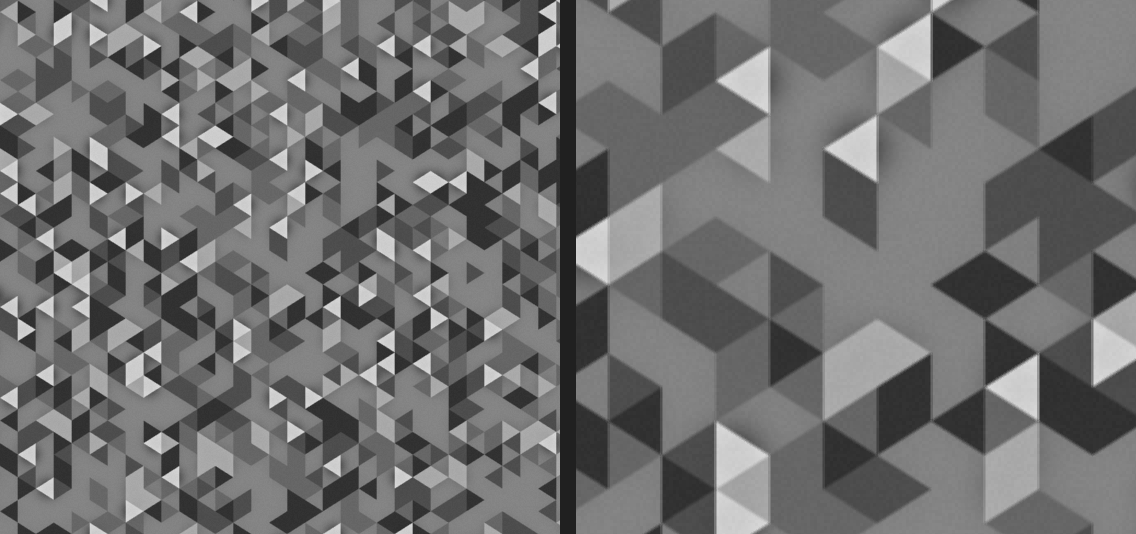
Left, the full canvas; right, a detail of the centre.
Give the GLSL for this pattern, as a WebGL 1 fragment shader.

```glsl
precision highp float;
// Mosaic of grey triangles on a vertical-edged lattice, pale ones casting soft shadows.
uniform vec2 u_resolution;

// Lattice, in units of the canvas height
const float EDGE = 0.0425;          // length of a vertical triangle edge
const float COLUMN = 0.0336;        // width of a triangle column
const float BLUR = 0.0009;          // edge softness

// Grey tones
const float BLACK = 0.195;
const float DARK = 0.305;
const float MID = 0.405;
const float BASE = 0.52;
const float PALE = 0.68;
const float LIGHT = 0.87;

// Cumulative shares of the tones, darkest first
const float BLACK_END = 0.14;
const float DARK_END = 0.27;
const float MID_END = 0.42;
const float BASE_END = 0.845;
const float PALE_END = 0.92;

const float MERGE_CHANCE = 0.5;     // triangles that join a neighbour
const float SHADOW_DEPTH = 0.52;
const float SHADOW_FALLOFF = 5.2;
const float GRAIN = 0.018;

float hash(vec3 p) {
  p = fract(p * vec3(0.1031, 0.1130, 0.0973));
  p += dot(p, p.yzx + 33.33);
  return fract((p.x + p.y) * p.z);
}

// Canvas to lattice: each unit cell holds two triangles
vec2 toLattice(vec2 p) {
  float column = p.x / COLUMN;
  return vec2(column, p.y / EDGE - 0.5 * column);
}

// Lattice to plane, measured in edge lengths
vec2 toPlane(vec2 q) {
  return vec2(q.x * COLUMN / EDGE, q.y + 0.5 * q.x);
}

// Rank of a triangle; side 0 points right, side 1 points left.
// Some right-pointing ones join a neighbour to form rhombi and larger shapes.
float tileRank(vec2 cell, float side) {
  cell += 57.0;
  float rank = hash(vec3(cell, side + 3.0));
  if (side < 0.5 && hash(vec3(cell, 11.0)) < MERGE_CHANCE) {
    float pick = 3.0 * hash(vec3(cell, 19.0));
    vec2 host = cell;
    if (pick < 1.0) host.x -= 1.0;
    else if (pick < 2.0) host.y -= 1.0;
    float shared = hash(vec3(host, 4.0));
    if (shared < PALE_END) rank = shared;
  }
  return rank;
}

float rankTone(float rank) {
  if (rank < BLACK_END) return BLACK;
  if (rank < DARK_END) return DARK;
  if (rank < MID_END) return MID;
  if (rank < BASE_END) return BASE;
  return rank < PALE_END ? PALE : LIGHT;
}

// How strongly a triangle shades its surroundings
float rankLift(float rank) {
  if (rank >= PALE_END) return 1.0;
  if (rank >= BASE_END) return 0.3;
  return rank < MID_END ? 0.1 : 0.0;
}

// Tone and the share of shadow it receives
vec2 surface(vec2 p) {
  vec2 q = toLattice(p);
  vec2 f = fract(q);
  float rank = tileRank(floor(q), step(1.0, f.x + f.y));
  bool ground = rank >= MID_END && rank < BASE_END;
  return vec2(rankTone(rank), ground ? 1.0 : 0.15);
}

// Soft shadow gathered from the centres of nearby raised triangles
float shadow(vec2 p) {
  vec2 q = toLattice(p);
  vec2 home = floor(q);
  float sum = 0.0;
  for (int i = -1; i <= 1; i++) {
    for (int j = -1; j <= 1; j++) {
      for (int s = 0; s < 2; s++) {
        vec2 cell = home + vec2(float(i), float(j));
        float side = float(s);
        vec2 away = toPlane(q - cell - (1.0 + side) / 3.0);
        sum += rankLift(tileRank(cell, side)) * exp(-SHADOW_FALLOFF * dot(away, away));
      }
    }
  }
  return min(sum, 1.0);
}

void main() {
  vec2 p = gl_FragCoord.xy / u_resolution.y;

  // Average nine taps for smooth edges
  vec2 look = vec2(0.0);
  for (int i = -1; i <= 1; i++) {
    for (int j = -1; j <= 1; j++) {
      look += surface(p + BLUR * vec2(float(i), float(j))) / 9.0;
    }
  }

  float grey = look.x * (1.0 - SHADOW_DEPTH * look.y * shadow(p));
  grey += GRAIN * (hash(vec3(floor(p * 488.0), 7.0)) - 0.5);
  gl_FragColor = vec4(vec3(grey), 1.0);
}
```
